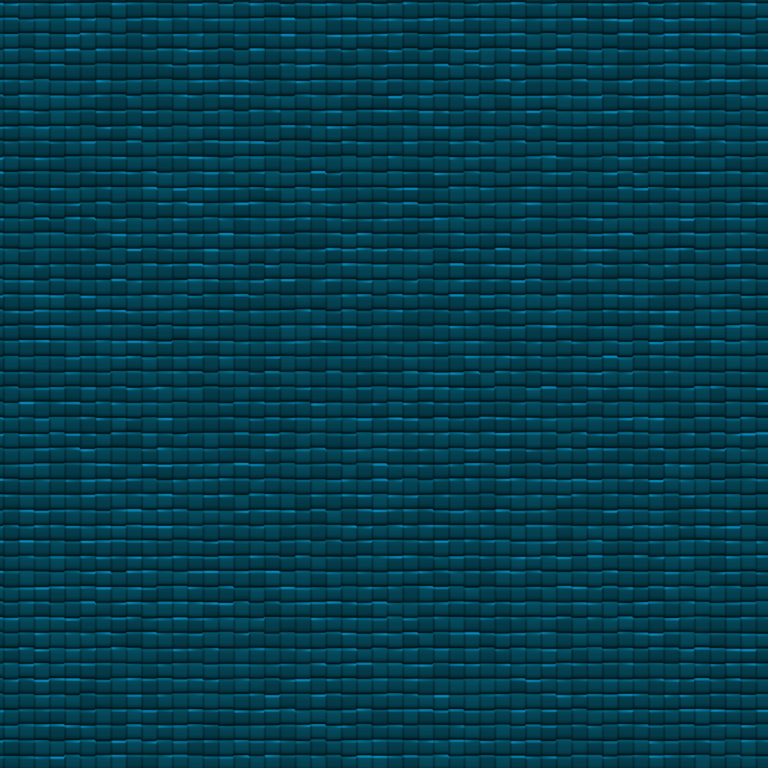
Write a Shadertoy shader that draws this pattern.

```glsl
const float TILES = 50.0;

float hash(vec2 p) {
    vec3 q = fract(p.xyx * 0.1031);
    q += dot(q, q.yzx + 33.33);
    return fract((q.x + q.y) * q.z);
}

// Uneven height of the seam above a tile, eased into the next column
float seamShift(vec2 id, float x) {
    float ease = smoothstep(0.88, 1.0, x);
    return 0.13 * mix(hash(id + 7.0), hash(id + vec2(8.0, 7.0)), ease);
}

vec3 tileColor(vec2 p, float px) {
    vec2 id = floor(p);
    float x = p.x - id.x;

    // A lowered seam leaves the start of the cell to the tile above
    if (p.y - id.y < seamShift(id, x)) id.y -= 1.0;
    float top = p.y - id.y - seamShift(id, x);
    float bottom = id.y + 1.0 + seamShift(id + vec2(0, 1), x) - p.y;
    float side = min(x, 1.0 - x);

    // Body: tone per tile, soft shading towards the lower edge
    float tone = mix(0.91, 1.12, hash(id + 31.0));
    vec3 color = vec3(0.015, 0.242, 0.303) * tone;
    color *= 1.0 + 0.12 * (1.0 - smoothstep(0.15, 0.6, top));
    color *= mix(0.78, 1.0, smoothstep(0.08, 0.38, bottom));

    // Narrow vertical joint
    float joint = 1.0 - smoothstep(0.02, 0.06 + px, side);
    color *= 1.0 - 0.27 * joint;

    // Lit upper lip, with glints that slope along the tile
    float glint = mix(hash(id + 53.0), hash(id + 71.0), x);
    glint = pow(glint, 2.5) + 0.35 * step(0.93, hash(id + 97.0));
    vec3 lip = mix(vec3(0.015, 0.31, 0.39), vec3(0.02, 0.53, 0.72), min(glint * 1.2, 1.0));
    float lit = 1.0 - smoothstep(0.13, 0.21 + 0.5 * px, top);
    color = mix(color, lip, lit * (1.0 - 0.35 * joint));

    // Shadow between rows, deeper under the tile above
    float depth = mix(0.7, 1.0, hash(id + vec2(0, 1) + 113.0));
    float under = (1.0 - smoothstep(0.03, 0.13 + 0.5 * px, bottom)) * depth;
    float above = (1.0 - smoothstep(0.0, 0.04 + 0.5 * px, top)) * mix(0.7, 1.0, hash(id + 113.0));
    return mix(color, vec3(0.004, 0.085, 0.11), max(under, above));
}

void mainImage(out vec4 fragColor, in vec2 fragCoord) {
    float px = TILES / iResolution.y;
    vec2 p = fragCoord * px;
    p = vec2(p.x - 0.25, TILES - p.y - 0.1);

    // Average four samples to smooth the tile edges
    vec3 color = vec3(0);
    for (int i = 0; i < 4; i++) {
        vec2 offset = vec2(i % 2, i / 2) * 0.5 - 0.25;
        color += tileColor(p + offset * px, px) * 0.25;
    }
    fragColor = vec4(color, 1.0);
}
```
